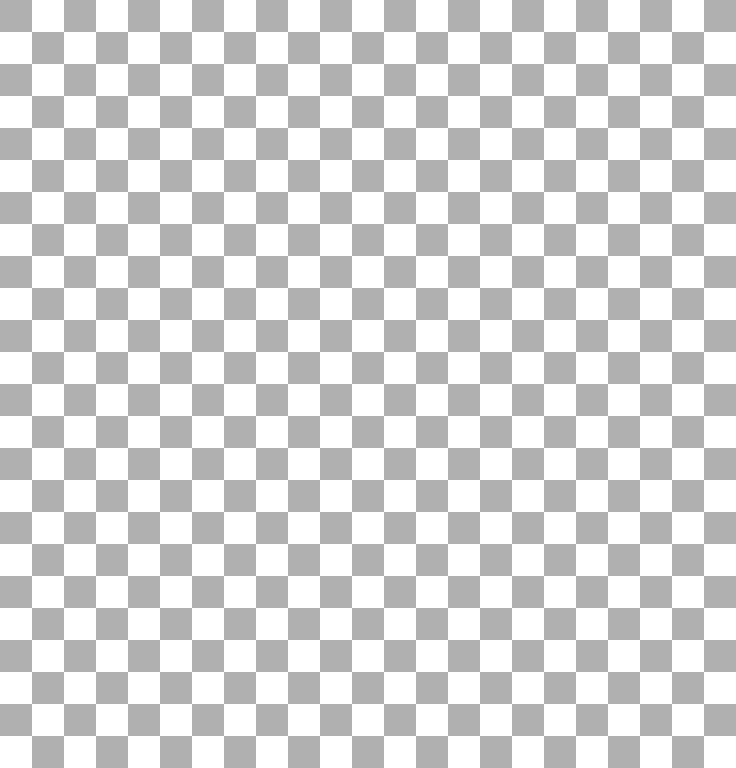
Reproduce this pattern procedurally as a WebGL 2 fragment shader.

```glsl
#version 300 es
precision highp float;

uniform vec2 u_resolution;
out vec4 outColor;

const vec2 CELLS = vec2(23.0, 24.0);
const vec3 WHITE = vec3(1.0);
const vec3 GREY = vec3(0.69);

// Alternating +1 / -1 bands with linear ramps across each cell boundary
vec2 squareWave(vec2 p, vec2 halfWidth) {
    vec2 side = 1.0 - 2.0 * mod(floor(p), 2.0);
    vec2 edgeDistance = 0.5 - abs(fract(p) - 0.5);
    return side * min(edgeDistance / halfWidth, 1.0);
}

// Coverage of the even cells, where the lower left cell is even
float checker(vec2 p, vec2 halfWidth) {
    vec2 wave = squareWave(p, halfWidth);
    return 0.5 + 0.5 * wave.x * wave.y;
}

void main() {
    vec2 uv = gl_FragCoord.xy / u_resolution;
    vec2 halfPixel = 0.5 * CELLS / u_resolution;

    float even = checker(uv * CELLS, halfPixel);
    outColor = vec4(mix(GREY, WHITE, even), 1.0);
}
```
